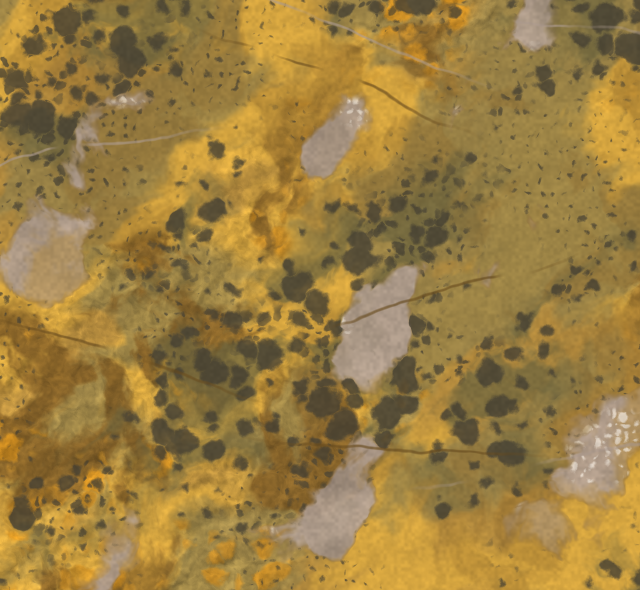
Write a WebGL 1 fragment shader that draws this texture.

```glsl
precision highp float;
// Polished ochre stone: golden and olive bands of warped noise, rough orange
// clots, clustered dark mineral specks, lilac quartz pockets and thin veins.
// Each layer is a mask from noise or scattered cells, mixed over the last.

uniform vec2 u_resolution;

const vec3 GOLD   = vec3(0.84, 0.65, 0.25);
const vec3 OCHRE  = vec3(0.70, 0.54, 0.24);
const vec3 OLIVE  = vec3(0.58, 0.50, 0.28);
const vec3 BROWN  = vec3(0.51, 0.37, 0.15);
const vec3 ORANGE = vec3(0.86, 0.58, 0.12);
const vec3 MOSS   = vec3(0.42, 0.39, 0.24);
const vec3 SPECK  = vec3(0.27, 0.25, 0.20);
const vec3 QUARTZ = vec3(0.67, 0.60, 0.55);
const vec3 GLINT  = vec3(0.93, 0.90, 0.87);

float hash(vec2 p) {
  vec3 q = fract(vec3(p.xyx) * 0.1031);
  q += dot(q, q.yzx + 33.33);
  return fract((q.x + q.y) * q.z);
}

vec2 hash2(vec2 p) {
  return vec2(hash(p), hash(p + 71.7));
}

float noise(vec2 p) {
  vec2 i = floor(p), f = fract(p);
  f = f * f * (3.0 - 2.0 * f);
  return mix(mix(hash(i), hash(i + vec2(1.0, 0.0)), f.x),
             mix(hash(i + vec2(0.0, 1.0)), hash(i + 1.0), f.x), f.y);
}

vec2 rotate(vec2 p, float angle) {
  float c = cos(angle), s = sin(angle);
  return vec2(c * p.x + s * p.y, c * p.y - s * p.x);
}

float fbm(vec2 p) {
  float sum = 0.0, amp = 0.5;
  for (int i = 0; i < 5; i++) {
    sum += amp * noise(p);
    p = rotate(p, 0.7) * 2.03 + 17.3;
    amp *= 0.5;
  }
  return sum;
}

vec2 warp(vec2 p, float scale, float amount) {
  return p + amount * (vec2(fbm(p * scale + 3.1), fbm(p * scale + 47.9)) - 0.5);
}

// Round grains of random size, one per cell; x is the mask, y a grain shade.
vec2 grains(vec2 p, float scale, float size, float soft) {
  vec2 g = p * scale, cell = floor(g), best = vec2(0.0);
  for (int y = -1; y <= 1; y++) {
    for (int x = -1; x <= 1; x++) {
      vec2 id = cell + vec2(float(x), float(y));
      float shade = hash(id + 133.0);
      float radius = size * mix(0.3, 1.0, shade * shade);
      float d = length(g - id - 0.15 - 0.7 * hash2(id));
      float mask = 1.0 - smoothstep(radius - soft, radius + soft, d);
      mask *= smoothstep(0.0, 0.12, radius);
      if (mask > best.x) best = vec2(mask, shade);
    }
  }
  return best;
}

// Ragged slanted pockets on a loose three by three layout.
float pockets(vec2 p) {
  float rough = fbm(p * 9.0 + 5.0) - 0.5, field = -1.0;
  for (int i = 0; i < 9; i++) {
    vec2 id = vec2(mod(float(i), 3.0), floor(float(i) / 3.0));
    vec2 centre = (id + 0.1 + 0.8 * hash2(id + 28.0)) * vec2(0.36, 0.33);
    vec2 d = rotate(p - centre, 0.95) * vec2(0.65, 1.25);
    field = max(field, mix(0.025, 0.085, hash(id + 9.0)) - length(d));
  }
  return smoothstep(-0.008, 0.018, field + 0.2 * rough);
}

float vein(vec2 p, float id) {
  vec2 q = rotate(p - vec2(1.08, 1.0) * hash2(vec2(id, 4.0)), mix(-0.45, 0.3, hash(vec2(id, 8.0))));
  float d = abs(q.y + 0.05 * (fbm(q * 5.0 + id) - 0.5));
  float reach = 1.0 - smoothstep(0.1, 0.3, abs(q.x));
  return reach * (1.0 - smoothstep(0.0005, 0.004, d)) * smoothstep(0.25, 0.6, noise(q * 14.0 + id));
}

void main() {
  vec2 p = gl_FragCoord.xy / u_resolution.y;
  vec2 w = warp(p, 6.0, 0.16);
  vec2 slant = rotate(w, 0.75) * vec2(0.65, 1.25);
  vec2 fine = warp(p, 38.0, 0.03);

  // Golden ground with olive and brown bands along the diagonal
  float rough = smoothstep(0.44, 0.58, fbm(slant * 3.6 + 11.0));
  vec3 col = mix(OCHRE, GOLD, smoothstep(0.42, 0.57, fbm(slant * 5.0 + 2.0)));
  col = mix(col, OLIVE, 0.85 * smoothstep(0.49, 0.61, fbm(slant * 5.5 + 31.0)));
  col = mix(col, BROWN, (0.3 + 0.6 * rough) * smoothstep(0.47, 0.61, fbm(w * 11.0 + 63.0)));

  // Orange clots, lit from the upper left
  vec2 clot = grains(fine, 24.0, 0.6, 0.12);
  float clotZone = rough * smoothstep(0.46, 0.56, fbm(w * 6.0 + 87.0));
  col = mix(col, mix(OCHRE, ORANGE, 0.35 + 0.65 * clot.y), 0.85 * clot.x * clotZone);
  float relief = fbm(fine * 24.0) - fbm((fine + vec2(-0.006, 0.008)) * 24.0);
  col *= 1.0 + relief * mix(0.2, 0.9, rough);

  // Quartz pockets with brown rims and bright glints
  float pocket = pockets(w);
  col = mix(col, BROWN, 1.6 * pocket * (1.0 - pocket));
  vec3 quartz = QUARTZ * (0.82 + 0.36 * fbm(p * 16.0));
  quartz = mix(quartz, OCHRE, 0.5 * smoothstep(0.5, 0.65, fbm(w * 9.0 + 19.0)));
  float glint = grains(fine, 55.0, 0.42, 0.16).x * smoothstep(0.52, 0.64, fbm(p * 9.0 + 44.0));
  col = mix(col, mix(quartz, GLINT, 0.8 * glint), 0.92 * pocket);

  // Mossy halos and branching dark specks, gathered in clusters
  float cluster = smoothstep(0.42, 0.6, fbm(slant * 4.5 + 53.0)) * (1.0 - 0.9 * pocket);
  float moss = cluster * smoothstep(0.42, 0.6, fbm(w * 13.0 + 7.0));
  col = mix(col, MOSS, 0.75 * moss);
  float blots = grains(fine, 21.0, 0.62 * cluster, 0.1).x;
  float dots = grains(fine + 5.0, 44.0, 0.22 + 0.25 * cluster, 0.11).x * (1.0 - pocket);
  float dotZone = smoothstep(0.4, 0.56, fbm(p * 7.0 + 23.0));
  col = mix(col, SPECK, max(0.8 * blots, 0.72 * dots * dotZone));

  // Pale and dark hairline veins
  for (int i = 0; i < 8; i++) {
    float id = float(i);
    vec3 tint = mix(BROWN * 0.8, QUARTZ, step(0.5, fract(id * 0.5 + 0.25)));
    col = mix(col, tint, 0.65 * vein(p, id));
  }

  col *= 0.95 + 0.1 * noise(p * 170.0);
  gl_FragColor = vec4(clamp(col, 0.0, 1.0), 1.0);
}
```
